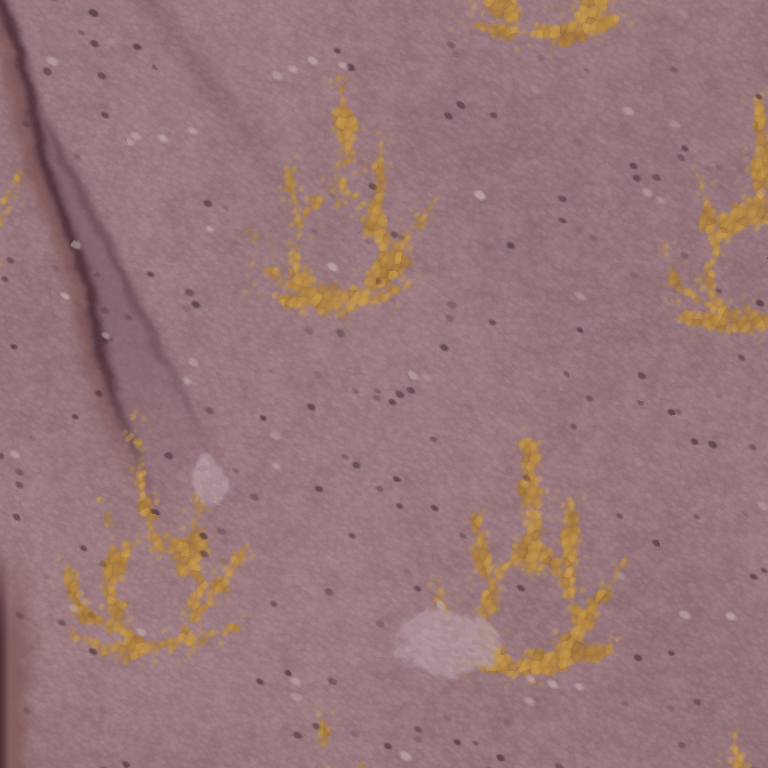
Give the GLSL for this pattern, as a three.js fragment shader.

```glsl
varying vec2 vUv;

vec2 hash2(vec2 p) {
  return fract(sin(vec2(dot(p, vec2(127.1, 311.7)), dot(p, vec2(269.5, 183.3)))) * 43758.5);
}

// Cellular noise: x = distance to the nearest seed, y = random value of that seed
vec2 cells(vec2 p) {
  vec2 nearest = vec2(8.0);
  for (int j = -1; j <= 1; j++)
    for (int i = -1; i <= 1; i++) {
      vec2 cell = floor(p) + vec2(float(i), float(j));
      float d = length(p - cell - hash2(cell));
      if (d < nearest.x) nearest = vec2(d, hash2(cell + 17.0).x);
    }
  return nearest;
}

// Layered sines, roughly -1 to 1
float waves(vec2 p) {
  float sum = 0.0, amp = 0.5;
  for (int i = 0; i < 5; i++) {
    p = mat2(0.8, 0.6, -0.6, 0.8) * p * 1.7 + 2.3;
    sum += amp * sin(p.x + 1.4 * sin(p.y));
    amp *= 0.65;
  }
  return sum;
}

float stroke(vec2 p, vec2 a, vec2 b, float widthA, float widthB) {
  vec2 ab = b - a;
  float t = clamp(dot(p - a, ab) / dot(ab, ab), 0.0, 1.0);
  return length(p - a - ab * t) - mix(widthA, widthB, t);
}

// Flame-like crown standing on a curved base
float crown(vec2 q, float lean) {
  float base = abs(q.y + 0.05 - 0.2 * q.x * q.x - 0.07 * q.x) - 0.1 + 0.12 * q.x * q.x;
  float d = max(base, abs(q.x) - 0.85);
  vec2 egg = vec2(q.x * (1.0 + 0.25 * (q.y - 0.5)), q.y - 0.5) / vec2(0.45, 0.55);
  d = min(d, abs(length(egg) - 1.0) * 0.45 - 0.075);
  d = min(d, stroke(q, vec2(0.0, 1.0), vec2(lean + 0.08, 1.55), 0.12, 0.06));
  d = min(d, stroke(q, vec2(lean + 0.08, 1.55), vec2(lean, 2.18), 0.08, 0.035));
  d = min(d, stroke(q, vec2(0.38, 0.7), vec2(0.42, 1.65), 0.1, 0.03));
  d = min(d, stroke(q, vec2(-0.4, 0.75), vec2(-0.54, 1.4), 0.07, 0.02));
  d = min(d, stroke(q, vec2(0.4, 0.2), vec2(0.93, 0.95), 0.12, 0.02));
  d = min(d, stroke(q, vec2(-0.4, 0.1), vec2(-0.75, 0.3), 0.06, 0.05));
  return min(d, stroke(q, vec2(-0.75, 0.3), vec2(-0.92, 0.75), 0.05, 0.01));
}

float blotch(vec2 p, vec2 center, vec2 radius, float rough) {
  return smoothstep(1.12, 0.82, length((p - center) / radius) + 0.2 * rough);
}

void main() {
  vec2 p = vUv;
  float down = 1.0 - p.y;
  float rough = waves(p * 40.0);
  vec2 slant = mat2(0.86, 0.5, -0.5, 0.86) * p;
  vec2 grain = cells(slant * vec2(110.0, 190.0));

  // Mottled, brushed ground
  vec3 color = mix(vec3(0.56, 0.435, 0.46), vec3(0.62, 0.495, 0.515), 0.55 + 0.3 * waves(p * 3.0));
  color += 0.035 * (grain.y - 0.5) + 0.035 * (0.45 - grain.x) + 0.012 * rough;

  // Creases running down from the upper left
  float mainCrease = p.x - 0.295 * down - 0.005 * sin(down * 22.0) - 0.003 * rough;
  float sideCrease = p.x + 0.02 - 0.5 * down - 0.004 * rough;
  float faintCrease = p.x - 0.195 - 0.72 * down;
  float mainFade = smoothstep(0.72, 0.42, down);
  float sideFade = smoothstep(0.1, 0.2, down) * smoothstep(0.68, 0.35, down);
  float between = smoothstep(-0.01, 0.01, mainCrease) * smoothstep(0.02, -0.02, sideCrease);
  color = mix(color, vec3(0.47, 0.35, 0.39), 0.6 * between * sideFade);
  color = mix(color, vec3(0.49, 0.32, 0.32), 0.7 * mainFade * exp(-pow((mainCrease + 0.016) / 0.014, 2.0)));
  color = mix(color, vec3(0.27, 0.16, 0.2), 0.8 * mainFade * exp(-pow(mainCrease / 0.009, 2.0)));
  color = mix(color, vec3(0.38, 0.26, 0.31), 0.6 * sideFade * exp(-pow(sideCrease / 0.009, 2.0)));
  color -= 0.05 * smoothstep(0.32, 0.1, down) * exp(-pow(faintCrease / 0.022, 2.0));

  // Reddish worn margin at the lower left
  float margin = smoothstep(0.68, 0.85, down);
  color = mix(color, vec3(0.5, 0.34, 0.34), 0.8 * margin * smoothstep(0.055, 0.02, p.x + 0.005 * rough));
  color = mix(color, vec3(0.32, 0.19, 0.22), margin * smoothstep(0.014, 0.0, p.x));

  // Staggered rows of crowns, tilted slightly
  float shape = 9.0;
  for (int r = 0; r < 4; r++)
    for (int c = -1; c <= 1; c++) {
      float row = float(r), col = float(c), odd = mod(row, 2.0);
      if (row < 0.5 && col < 0.5) continue;
      vec2 foot = vec2(0.202 + 0.228 * odd - 0.012 * (row - 2.0) + col * (0.488 + 0.052 * odd),
                       0.991 - 0.401 * row + 0.026 * sin(2.094 * row) - 0.026 * col);
      vec2 random = hash2(vec2(row, col) + 3.0);
      float lean = -0.2 * (1.0 - odd) * (1.0 - col) + 0.06 * (random.x - 0.5);
      shape = min(shape, crown((p - foot) / 0.13, lean) + 0.035 * random.y);
    }

  // Flaking gold paint
  vec2 dabs = cells(slant * vec2(95.0, 75.0));
  float flaking = 0.06 * rough + 0.09 * (dabs.x - 0.4) + 0.05 * waves(p * 14.0 + 5.0);
  float gold = smoothstep(0.05, -0.045, shape + flaking);
  float dust = smoothstep(0.2, 0.0, shape) * smoothstep(0.68, 0.9, dabs.y) * smoothstep(0.5, 0.2, dabs.x);
  vec3 paint = mix(vec3(0.63, 0.45, 0.23), vec3(0.81, 0.63, 0.29), 0.65 * dabs.y + 0.5 * (0.65 - dabs.x));
  color = mix(color, paint + 0.03 * rough, max(0.9 * gold, 0.5 * dust));

  // Pale scuffs
  float scuff = max(blotch(p, vec2(0.583, 0.163), vec2(0.067, 0.042), rough),
                    blotch(p, vec2(0.272, 0.375), vec2(0.025, 0.03), rough));
  color = mix(color, vec3(0.68, 0.58, 0.61) + 0.05 * (grain.y - 0.5), 0.85 * scuff);

  // Dark pits and bright chips
  vec2 pits = cells(slant * vec2(42.0, 62.0));
  vec2 chips = cells(slant * vec2(34.0, 56.0) + 31.0);
  float pit = smoothstep(0.9, 1.0, pits.y) * smoothstep(0.34, 0.1, pits.x + 0.06 * rough);
  float chip = smoothstep(0.965, 0.995, chips.y) * smoothstep(0.35, 0.1, chips.x + 0.08 * rough);
  color = mix(color, vec3(0.3, 0.21, 0.25), 0.75 * pit);
  color = mix(color, vec3(0.77, 0.69, 0.7), 0.7 * chip);

  gl_FragColor = vec4(color, 1.0);
}
```
